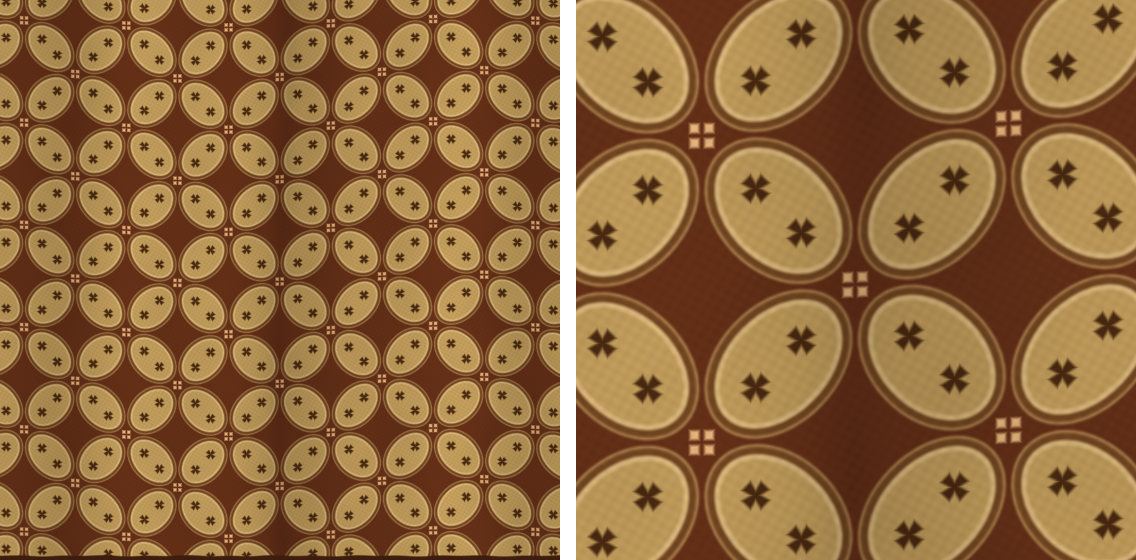
Left, the full canvas; right, a detail of the centre.
Give the GLSL for this pattern, as a Shadertoy shader.

```glsl
#define PITCH 0.0913
#define ORIGIN vec2(0.043, 0.0456)
#define WAVE 0.0078
#define PETAL vec2(0.485, 0.335)
#define RING_GAP 0.055
#define GROUND vec3(0.37, 0.175, 0.085)
#define HALO vec3(0.42, 0.26, 0.12)
#define LINE vec3(0.62, 0.45, 0.27)
#define GOLD vec3(0.71, 0.575, 0.335)
#define RIM vec3(0.80, 0.67, 0.45)
#define INK vec3(0.27, 0.15, 0.06)
#define DOT vec3(0.86, 0.67, 0.46)

const float TAU = 6.2831853;

float ellipseDistance(vec2 p, vec2 radii) {
    float k = max(length(p / radii), 0.001);
    return k * (k - 1.0) / max(length(p / (radii * radii)), 0.0001);
}

// Four flared arms along the axes
float crossDistance(vec2 p) {
    p = abs(p);
    if (p.y > p.x) p = p.yx;
    return max(p.x - 0.088, p.y - 0.018 - 0.25 * p.x);
}

float squareDistance(vec2 p, float halfSize) {
    p = abs(p) - halfSize;
    return max(p.x, p.y);
}

float fill(float d, float soft) {
    return 1.0 - smoothstep(-soft, soft, d);
}

// Soft vertical folds in the cloth
float foldLight(vec2 uv) {
    float x = uv.x + 0.008 * sin(uv.y * 5.0);
    float folds = 0.05 * cos(TAU * (x - 0.31) / 0.47) + 0.025 * sin(x * 31.0 + 1.0);
    float seam = 0.07 * exp(-pow((x - 0.505) / 0.018, 2.0));
    return 1.0 + folds - seam;
}

// Fine woven grain and faint uneven dye
float clothGrain(vec2 uv) {
    vec2 w = uv * TAU;
    float weave = sin(w.x * 105.0 + w.y * 32.0) * sin(w.y * 112.0 - w.x * 27.0);
    float dye = sin(w.x * 7.0 + 2.0 * sin(w.y * 3.0)) * sin(w.y * 6.0 + sin(w.x * 4.0));
    return 1.0 + 0.028 * weave + 0.015 * dye;
}

void mainImage(out vec4 fragColor, in vec2 fragCoord) {
    vec2 uv = fragCoord / iResolution.y;
    float soft = max(1.0 / (PITCH * iResolution.y), 0.016);

    // Rows sag gently across the cloth
    vec2 grid = uv - ORIGIN;
    grid.y += WAVE * cos(TAU * (uv.x - 0.37) / 0.9);
    grid /= PITCH;

    // One petal per cell, its diagonal alternating like a checkerboard
    vec2 cell = floor(grid);
    vec2 f = fract(grid) - 0.5;
    if (mod(cell.x + cell.y, 2.0) > 0.5) f.x = -f.x;
    vec2 p = vec2(f.x + f.y, f.y - f.x) * 0.70710678;
    float petal = ellipseDistance(p, PETAL);

    // Petal, halo and outer ring
    vec3 color = mix(GROUND, HALO, fill(petal - RING_GAP, soft));
    color = mix(color, LINE, fill(abs(petal - RING_GAP) - 0.010, soft));
    color = mix(color, RIM, fill(petal, soft));
    color = mix(color, GOLD, fill(petal + 0.035, soft));

    // Two crosses along the petal
    float mark = crossDistance(vec2(abs(p.x) - 0.21, p.y));
    color = mix(color, INK, fill(mark, soft));

    // Four square dots where the petals meet
    float side = p.x > 0.0 ? 1.0 : -1.0;
    vec2 node = abs(side * f - 0.5);
    color = mix(color, GROUND, fill(squareDistance(node, 0.095), soft));
    color = mix(color, DOT, fill(squareDistance(node - 0.048, 0.030), soft));

    color *= foldLight(uv) * clothGrain(uv);

    // Worn dark hem at the bottom
    float hem = 0.0075 + 0.0012 * sin(uv.x * 23.0) * sin(uv.x * 61.0);
    float hemSoft = max(1.0 / iResolution.y, 0.0015);
    color = mix(color, GROUND * 0.65, fill(uv.y - hem, hemSoft));

    fragColor = vec4(clamp(color, 0.0, 1.0), 1.0);
}
```
